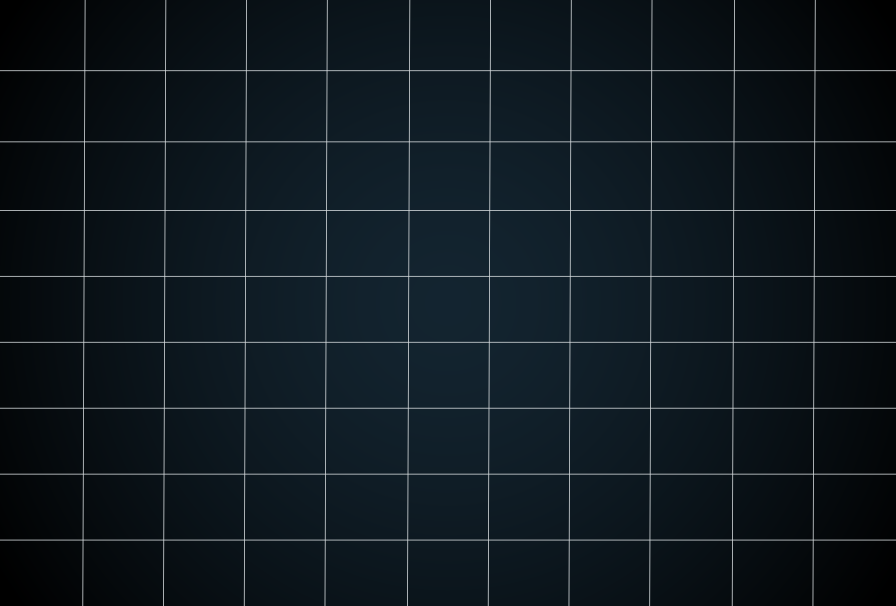
This pattern is drawn by a WebGL 2 fragment shader. Its source:

```glsl
#version 300 es
precision highp float;
// Hairline white grid, slightly uneven and leaning, over a dark blue vignette.

uniform vec2 u_resolution;
out vec4 fragColor;

// Horizontal measures are shares of the width, vertical ones of the height.
const int   COLUMN_LINES  = 10;
const float COLUMN_START  = 0.0924;
const float COLUMN_PITCH  = 0.0901;
const int   COLUMN_GROUP  = 4;       // a wider cell closes each group
const float COLUMN_GAP    = 0.0020;
const float COLUMN_LEAN   = 0.0026;  // shift from bottom to top

const int   ROW_LINES     = 8;
const float ROW_PITCH     = 0.1088;
const int   TALL_ROW      = 6;       // rows above this line grow taller
const float TALL_GROWTH   = 0.0043;

const float LINE_WIDTH    = 0.00088; // share of the width
const vec3  LINE_COLOR    = vec3(0.84, 0.86, 0.87);

const vec3  GLOW_COLOR    = vec3(0.075, 0.142, 0.188);
const float GLOW_RADIUS   = 0.585;   // share of the width
const float GLOW_FALLOFF  = 1.5;

// Share of a pixel covered by a line whose centre is offset from it.
float lineCoverage(float offset, float width, float pixel) {
    float left  = max(offset - 0.5 * width, -0.5 * pixel);
    float right = min(offset + 0.5 * width,  0.5 * pixel);
    return max(right - left, 0.0) / pixel;
}

float gridCoverage(vec2 uv, vec2 pixel, float aspect) {
    float clear = 1.0;

    // Leaning verticals
    for (int i = 0; i < COLUMN_LINES; i++) {
        float x = COLUMN_START + float(i) * COLUMN_PITCH
                + float(i / COLUMN_GROUP) * COLUMN_GAP + COLUMN_LEAN * uv.y;
        clear *= 1.0 - lineCoverage(x - uv.x, LINE_WIDTH, pixel.x);
    }

    // Level horizontals, counted up from the lower edge
    for (int j = 1; j <= ROW_LINES; j++) {
        float tall = float(max(j - TALL_ROW, 0));
        float y = float(j) * ROW_PITCH + 0.5 * tall * (tall + 1.0) * TALL_GROWTH;
        clear *= 1.0 - lineCoverage(y - uv.y, LINE_WIDTH * aspect, pixel.y);
    }
    return 1.0 - clear;
}

// Round glow that fades to black at the corners
vec3 background(vec2 uv, float aspect) {
    vec2 fromCentre = (uv - 0.5) * vec2(1.0, 1.0 / aspect);
    float t = min(length(fromCentre) / GLOW_RADIUS, 1.0);
    return GLOW_COLOR * (1.0 - pow(t, GLOW_FALLOFF));
}

void main() {
    vec2 pixel = 1.0 / u_resolution;
    vec2 uv = gl_FragCoord.xy * pixel;
    float aspect = u_resolution.x / u_resolution.y;

    vec3 color = background(uv, aspect);
    color = mix(color, LINE_COLOR, gridCoverage(uv, pixel, aspect));
    fragColor = vec4(color, 1.0);
}
```
